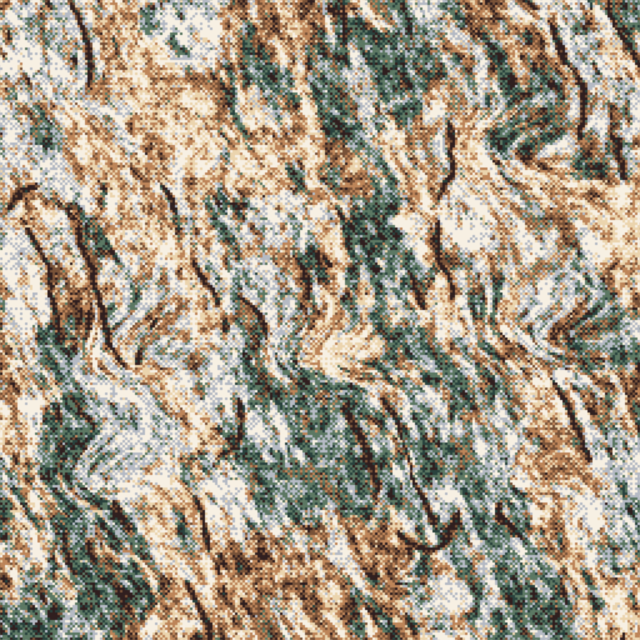
This texture is drawn by a Shadertoy shader. Its source:

```glsl
// Weathered tree bark: slanting cream plates, mossy hollows, knots and dark cracks.
// Noise is stretched along a flow field that bends around the knots, then reduced
// to a small palette on a coarse grid with an ordered dither.

const vec3 PALETTE[8] = vec3[8](
    vec3(0.19, 0.12, 0.12),   // crack
    vec3(0.16, 0.26, 0.24),   // deep moss
    vec3(0.47, 0.32, 0.22),   // umber
    vec3(0.36, 0.47, 0.39),   // moss
    vec3(0.74, 0.52, 0.35),   // brown
    vec3(0.71, 0.73, 0.77),   // grey
    vec3(0.92, 0.83, 0.68),   // cream
    vec3(0.97, 0.94, 0.89));  // white

float hash(vec2 p) {
    return fract(sin(dot(p, vec2(127.1, 311.7))) * 43758.5453);
}

float noise(vec2 p) {
    vec2 i = floor(p), f = fract(p);
    f = f * f * (3.0 - 2.0 * f);
    return mix(mix(hash(i), hash(i + vec2(1, 0)), f.x),
               mix(hash(i + vec2(0, 1)), hash(i + vec2(1, 1)), f.x), f.y);
}

// Fractal noise that keeps the stretch direction of its input
float grain(vec2 p) {
    return 0.5 * noise(p) + 0.32 * noise(p * 2.1 + 3.7) + 0.18 * noise(p * 4.3 + 9.1);
}

vec2 wobble(vec2 p) {
    return vec2(grain(p), grain(p + 17.0)) - 0.5;
}

// x runs across the fibres, y along them; bumps in x become knots
vec2 flow(vec2 p, float knots) {
    vec2 w = p + 0.07 * wobble(p * 3.5) + 0.022 * wobble(p * 13.0 + 5.0);
    vec2 q = vec2(dot(w, vec2(0.92, 0.39)), dot(w, vec2(-0.39, 0.92)));
    for (int i = 0; i < 9; i++) {
        float k = float(i);
        vec2 cell = vec2(mod(k, 3.0), floor(k / 3.0));
        vec2 centre = (cell + 0.15 + 0.7 * vec2(hash(cell + 2.3), hash(cell + 8.9))) / 3.0;
        float size = mix(0.025, 0.075, hash(cell + 5.1));
        vec2 d = (w - centre) * vec2(0.7, 1.3) / size;
        q.x += knots * size * exp(-dot(d, d));
    }
    return q;
}

// Distance to the middle level of stretched noise, broken up by a mask
float crackDistance(vec2 q, vec2 p, vec2 stretch, float seed) {
    vec2 s = q + 0.012 * wobble(p * 32.0 + seed);
    float e = 0.003;
    float n = noise(s * stretch + seed);
    float slope = length(vec2(noise((s + vec2(e, 0)) * stretch + seed),
                              noise((s + vec2(0, e)) * stretch + seed)) - n) / e;
    float line = abs(n - 0.5) / max(slope, 2.0);
    return line + 0.02 * smoothstep(3.5, 1.5, slope)
                + 0.02 * smoothstep(0.58, 0.46, grain(p * 7.0 + seed));
}

vec3 bark(vec2 p) {
    vec2 q = flow(p, 1.3);
    float body = grain(q * vec2(11.0, 3.2) + 4.0);
    float fibre = grain(q * vec2(48, 15));
    float fleck = grain(q * vec2(95, 50) + 31.0);
    float speck = noise(p * 170.0) - 0.5;

    // Moss and brown hollows below cream and grey plates
    vec3 hollow = mix(vec3(0.41, 0.49, 0.43), vec3(0.66, 0.49, 0.36),
                      smoothstep(0.46, 0.66, grain(p * 8.0 + 40.0) + 0.6 * (fibre - 0.5)));
    vec3 plate = mix(vec3(0.89, 0.77, 0.61), vec3(0.78, 0.78, 0.78),
                     smoothstep(0.40, 0.60, grain(q * vec2(14, 5) + 60.0) + 0.6 * (fleck - 0.5)));
    vec3 col = mix(hollow, plate, smoothstep(0.38, 0.58, body + 0.8 * (fibre - 0.5)));
    col += 0.40 * (fibre - 0.5) + 1.15 * (fleck - 0.5) + 0.45 * speck;

    // Thin shadow seams beside the fibres
    float seam = abs(noise(q * vec2(34, 8) + 71.0) - 0.5);
    col = mix(col, vec3(0.52, 0.37, 0.27), 0.55 * smoothstep(0.09, 0.02, seam)
              * smoothstep(0.42, 0.58, grain(p * 12.0 + 23.0)));

    // Cracks with a rusty rim, less bent by the knots
    vec2 c = flow(p, 0.5);
    float crack = min(crackDistance(c, p, vec2(9, 2.2), 11.0),
                      crackDistance(c, p, vec2(13, 4.0), 53.0));
    col = mix(col, vec3(0.52, 0.34, 0.23), 0.5 * smoothstep(0.011, 0.004, crack));
    return mix(col, vec3(0.15, 0.10, 0.09), smoothstep(0.0058, 0.0028, crack));
}

float bayer2(vec2 c) {
    c = floor(c);
    return fract(c.x * 0.5 + c.y * c.y * 0.75);
}

float bayer4(vec2 c) {
    return 0.25 * bayer2(0.5 * c) + bayer2(c) - 0.47;
}

vec3 ditheredCell(vec2 cell, float cells) {
    vec3 col = bark((cell + 0.5) / cells);
    col += 0.38 * bayer4(cell) + vec3(0.08, 0.0, -0.08) * bayer4(cell.yx + 1.0);
    vec3 best = PALETTE[0];
    for (int i = 1; i < 8; i++) {
        if (distance(col, PALETTE[i]) < distance(col, best)) best = PALETTE[i];
    }
    return best;
}

void mainImage(out vec4 fragColor, in vec2 fragCoord) {
    float cells = 256.0;
    vec2 g = fragCoord / iResolution.y * cells - 0.5;
    vec2 base = floor(g), f = smoothstep(0.1, 0.9, g - base);

    // Blend the four nearest cells for soft edges
    vec3 col = vec3(0);
    for (int i = 0; i < 4; i++) {
        vec2 corner = vec2(i & 1, i >> 1);
        vec2 weight = mix(1.0 - f, f, corner);
        col += weight.x * weight.y * ditheredCell(base + corner, cells);
    }
    fragColor = vec4(col, 1.0);
}
```
